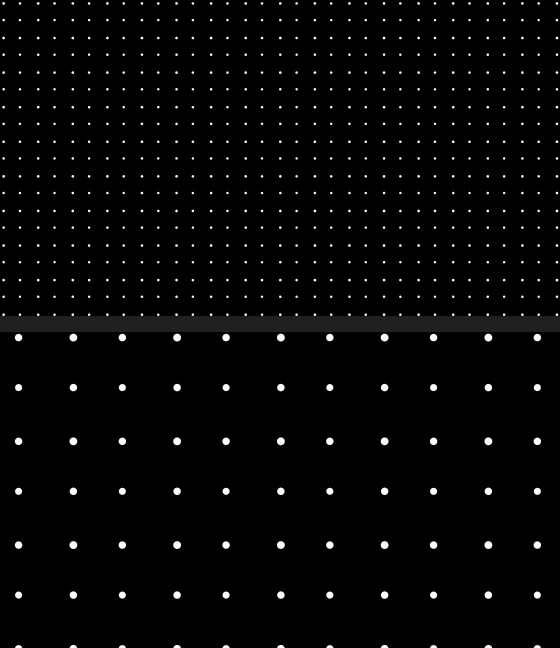
Top: the whole. Bottom: its middle third, enlarged.
Reproduce this pattern procedurally as a WebGL 1 fragment shader.

```glsl
precision highp float;
// Fine grid of small white dots on black, set in slightly uneven pairs.
// One square tile holds a two by two group of dots; tiles repeat by fract,
// and each dot is an antialiased circle from a distance function.

uniform vec2 u_resolution;

// All lengths are fractions of the canvas height.
const float TILE_SIZE = 0.10944;
const vec2 GRID_ANCHOR = vec2(0.8870, 0.4419);
const vec2 PAIR_GAP = vec2(0.472, -0.482);   // in tiles
const float DOT_RADIUS = 0.0041;
const float RADIUS_STEP = 0.0002;            // second dots are a little smaller
const vec3 BACKGROUND = vec3(0.0);
const vec3 DOT_COLOR = vec3(0.99, 0.99, 0.98);

// Offset from the nearest repeat of a point placed at center.
vec2 repeatOffset(vec2 point, vec2 center, float size) {
  return (fract((point - center) / size + 0.5) - 0.5) * size;
}

float circleDistance(vec2 offset, float radius) {
  return length(offset) - radius;
}

// Edge coverage, blended over one pixel.
float coverage(float distanceToEdge, float pixel) {
  return clamp(0.5 - distanceToEdge / pixel, 0.0, 1.0);
}

// The four dots of every tile.
float dotGrid(vec2 point, float pixel) {
  float mask = 0.0;
  for (int row = 0; row < 2; row++) {
    for (int column = 0; column < 2; column++) {
      vec2 place = vec2(float(column), float(row));
      vec2 center = GRID_ANCHOR + place * PAIR_GAP * TILE_SIZE;
      float radius = DOT_RADIUS - RADIUS_STEP * (place.x + place.y);
      vec2 offset = repeatOffset(point, center, TILE_SIZE);
      mask = max(mask, coverage(circleDistance(offset, radius), pixel));
    }
  }
  return mask;
}

void main() {
  float pixel = 1.0 / u_resolution.y;
  vec2 point = gl_FragCoord.xy * pixel;
  vec3 color = mix(BACKGROUND, DOT_COLOR, dotGrid(point, pixel));
  gl_FragColor = vec4(color, 1.0);
}
```
